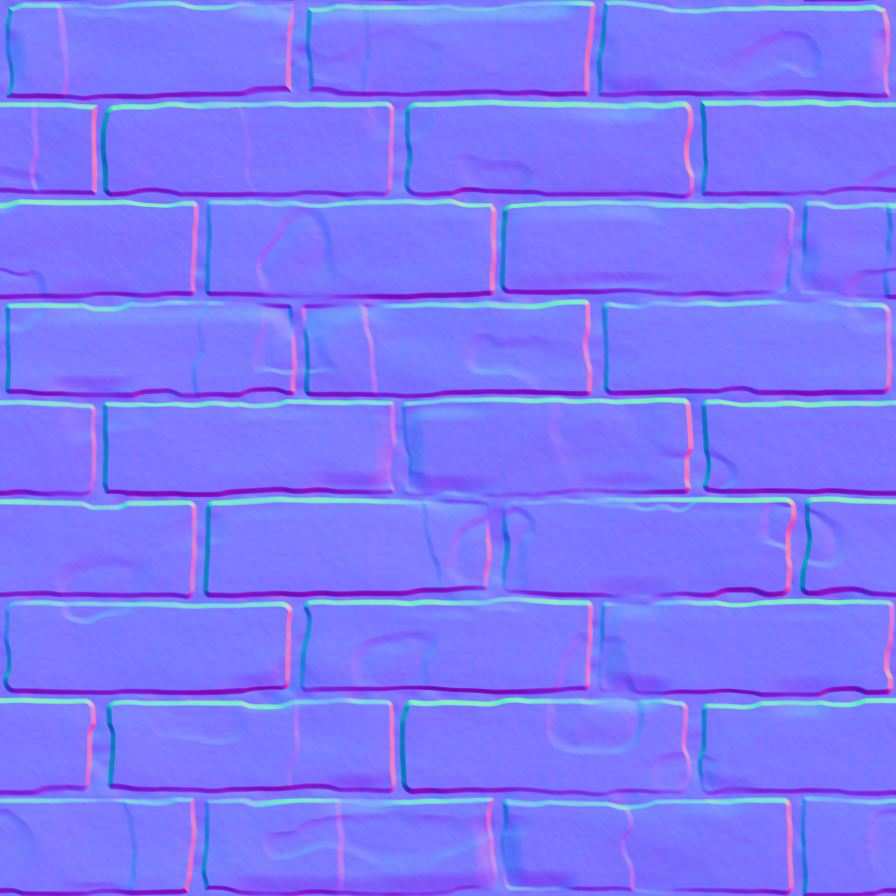
Give the GLSL for this texture map, as a WebGL 2 fragment shader.

```glsl
#version 300 es
precision highp float;
// Tangent-space normal map of a worn brick wall, nine courses of three bricks.

uniform vec2 u_resolution;
out vec4 outColor;

const vec2 BRICKS = vec2(3.0, 9.0);        // repeats across and down
const float FACE_HEIGHT = 0.0112;          // brick face above the joint floor
const float BEVEL = 0.0064;                // width of the sloping brick edge
const vec2 BASE_LEAN = vec2(-0.02, -0.06); // overall tilt of the surface

float hash(vec2 cell, float seed) {
    uvec3 v = uvec3(ivec3(vec3(cell, seed)));
    v = v * 1664525u + 1013904223u;
    v.x += v.y * v.z;
    v.y += v.z * v.x;
    v.z += v.x * v.y;
    v ^= v >> 16u;
    v.x += v.y * v.z;
    return float(v.x >> 16u) / 65535.0;
}

vec2 hash2(vec2 cell, float seed) {
    return vec2(hash(cell, seed), hash(cell, seed + 1.0));
}

// Value noise that tiles over the unit square.
float noise(vec2 uv, vec2 cells, float seed) {
    vec2 p = uv * cells;
    vec2 i = floor(p);
    vec2 f = p - i;
    f = f * f * f * (f * (f * 6.0 - 15.0) + 10.0);
    vec2 a = mod(i, cells);
    vec2 b = mod(i + 1.0, cells);
    return mix(mix(hash(a, seed), hash(vec2(b.x, a.y), seed), f.x),
               mix(hash(vec2(a.x, b.y), seed), hash(b, seed), f.x), f.y);
}

vec2 wobble(vec2 uv, vec2 cells, float seed) {
    return vec2(noise(uv, cells, seed), noise(uv, cells, seed + 1.0)) - 0.5;
}

float roundedBox(vec2 p, vec2 halfSize, float radius) {
    vec2 q = abs(p) - halfSize + radius;
    return length(max(q, 0.0)) + min(max(q.x, q.y), 0.0) - radius;
}

// Vertical break in some bricks: the face drops on one side of a ragged line.
float splitDrop(vec2 uv, vec2 p, vec2 id, float brickWidth) {
    float present = step(0.62, hash(id, 20.0));
    float side = hash(id, 21.0) < 0.75 ? 1.0 : -1.0;
    float lineX = (hash(id, 22.0) - 0.5) * 0.65 * brickWidth
                + (noise(uv, vec2(8.0, 36.0), 23.0) - 0.5) * 0.014
                + p.y * (hash(id, 24.0) - 0.5) * 0.3;
    float depth = mix(0.0010, 0.0050, hash(id, 25.0))
                * mix(0.2, 1.0, noise(uv, vec2(6.0, 27.0), 26.0));
    float x = (p.x - lineX) * side;
    float recover = 1.0 - smoothstep(0.01, 0.11, x);
    return present * depth * smoothstep(-0.004, 0.004, x) * recover;
}

// Flakes with one sharp and one soft side, over broad undulation of the face.
float faceWear(vec2 uv) {
    vec2 ragged = uv + 0.03 * wobble(uv, vec2(16.0), 30.0) + 0.008 * wobble(uv, vec2(50.0), 34.0);
    float n = noise(ragged, vec2(9.0, 15.0), 32.0);
    float flakes = smoothstep(0.76, 0.88, n) * (1.0 - smoothstep(0.86, 1.05, n));
    float swell = noise(ragged, vec2(8.0, 13.0), 33.0) - 0.5;
    float dents = noise(uv, vec2(22.0, 30.0), 36.0) - 0.5;
    return swell * 0.0032 + dents * 0.0005 - flakes * 0.0018;
}

float grain(vec2 uv) {
    return 0.00024 * noise(uv, vec2(90.0), 40.0) + 0.00017 * noise(uv, vec2(190.0), 41.0);
}

float wallHeight(vec2 uv) {
    // Uneven courses, each shifted by a third of a brick.
    vec2 warped = uv + 0.006 * wobble(uv, vec2(9.0, 12.0), 1.0)
                     + 0.0024 * wobble(uv, vec2(42.0), 3.0);
    vec2 grid = warped * BRICKS;
    grid.x -= mod(BRICKS.y - 1.0 - floor(grid.y), 3.0) / 3.0;
    vec2 id = mod(floor(grid), BRICKS);
    vec2 size = 1.0 / BRICKS;
    vec2 p = (fract(grid) - 0.5) * size;

    // Brick outline with its own joint width on each side and chipped edges.
    vec2 low = mix(vec2(0.0020, 0.0006), vec2(0.0065, 0.0036), hash2(id, 5.0));
    vec2 high = mix(vec2(0.0020, 0.0006), vec2(0.0065, 0.0036), hash2(id, 7.0));
    vec2 center = 0.5 * (low - high);
    vec2 halfSize = 0.5 * (size - low - high);
    float radius = mix(0.003, 0.014, hash(id, 9.0));
    float d = roundedBox(p - center, halfSize, radius);
    d += 0.005 * smoothstep(0.6, 1.0, noise(uv, vec2(17.0, 23.0), 10.0));
    float brick = 1.0 - smoothstep(-BEVEL, 0.0, d);

    // Tilted face, worn round in places, over mortar that fills the joints unevenly.
    float rim = smoothstep(-0.026, 0.0, roundedBox(p - center, halfSize, 0.03));
    float rounding = 0.0006 + 0.0055 * smoothstep(0.55, 1.0, noise(uv, vec2(10.0, 17.0), 11.0));
    vec2 tilt = (hash2(id, 12.0) - 0.5) * vec2(0.024, 0.07);
    float face = FACE_HEIGHT + dot(tilt, p) + faceWear(uv)
               - rounding * rim - splitDrop(uv, p, id, size.x);
    float mortar = 0.0062 * noise(uv, vec2(11.0, 18.0), 14.0)
                 + 0.0022 * noise(uv, vec2(50.0, 64.0), 15.0);
    return mix(mortar, face, brick) + grain(uv);
}

void main() {
    vec2 uv = gl_FragCoord.xy / u_resolution;
    vec2 e = vec2(0.0009, 0.0);
    vec2 slope = vec2(wallHeight(uv + e.xy) - wallHeight(uv - e.xy),
                      wallHeight(uv + e.yx) - wallHeight(uv - e.yx)) / (2.0 * e.x);
    vec3 normal = normalize(vec3(BASE_LEAN - slope, 1.0));
    outColor = vec4(normal * 0.5 + 0.5, 1.0);
}
```
